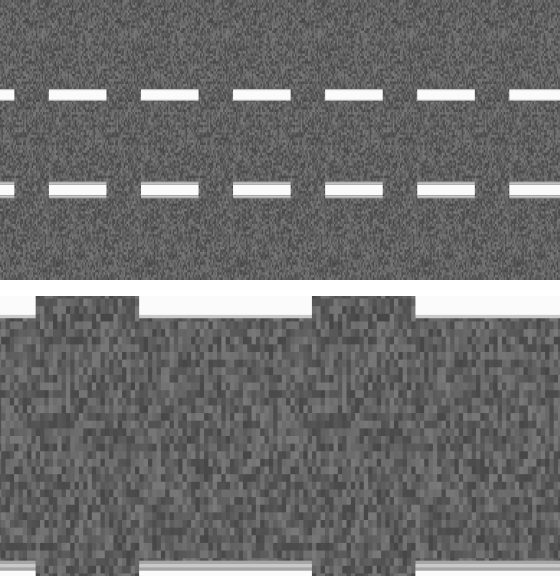
Top, the full canvas; bottom, a detail of the centre.
This texture is drawn by a Shadertoy shader. Its source:

```glsl
// Grainy grey asphalt crossed by two rows of white lane dashes with worn rims.

// Layout, in units of the canvas height
const float PERIOD = 0.3289;        // distance between dash starts
const float DASH_START = 0.1745;
const float DASH_LENGTH = 0.2057;
const float UPPER_Y = 0.6610;
const float LOWER_Y = 0.3216;
const float UPPER_HALF = 0.0208;    // half widths of the lines
const float LOWER_HALF = 0.0300;
const float RIM = 0.0040;           // thickness of one rim stripe

// Asphalt grain, repeated in every period
const vec2 GRAIN_CELLS = vec2(64.0, 110.0);
const float GRAIN_DARK = 0.275;
const float GRAIN_LIGHT = 0.480;

// Paint shades
const float PAINT_WHITE = 0.985;
const float PAINT_PALE = 0.79;
const float PAINT_WORN = 0.65;

float hash(vec2 cell) {
    uvec2 q = uvec2(ivec2(cell)) * uvec2(1597u, 3571u);
    uint n = (q.x ^ (q.y << 7)) * 747796405u + 289133u;
    n = ((n >> ((n >> 28) + 4u)) ^ n) * 277803u;
    n = (n ^ (n >> 15)) * 73244475u;
    return float((n ^ (n >> 16)) & 65535u) / 65535.0;
}

// Grain cell value, wrapped so that the columns repeat
float grainCell(vec2 cell) {
    return hash(mod(cell, GRAIN_CELLS));
}

// Blocky noise whose cell borders are softened over one pixel
float grain(vec2 p, float pixel) {
    vec2 scale = GRAIN_CELLS / vec2(PERIOD, 1.0);
    vec2 q = p * scale - 0.5;
    vec2 cell = floor(q);
    vec2 t = clamp((q - cell - 0.5) / (scale * pixel) + 0.5, 0.0, 1.0);
    float low = mix(grainCell(cell), grainCell(cell + vec2(1, 0)), t.x);
    float high = mix(grainCell(cell + vec2(0, 1)), grainCell(cell + vec2(1, 1)), t.x);
    return mix(low, high, t.y);
}

// Coverage of the area where distance d is positive
float cover(float d, float pixel) {
    return clamp(d / pixel + 0.5, 0.0, 1.0);
}

void mainImage(out vec4 fragColor, in vec2 fragCoord) {
    float pixel = 1.0 / iResolution.y;
    vec2 p = fragCoord * pixel;

    float shade = mix(GRAIN_DARK, GRAIN_LIGHT, grain(p, pixel));

    // Distance inside the nearest dash along the road
    float along = mod(p.x - DASH_START - 0.5 * DASH_LENGTH + 0.5 * PERIOD, PERIOD);
    float inDash = cover(0.5 * DASH_LENGTH - abs(along - 0.5 * PERIOD), pixel);

    // Upper line: one pale stripe around a white core
    float depth = UPPER_HALF - abs(p.y - UPPER_Y);
    float paint = mix(PAINT_PALE, PAINT_WHITE, cover(depth - RIM, pixel));
    shade = mix(shade, paint, inDash * cover(depth, pixel));

    // Lower line: worn, pale and worn stripes around a white core
    depth = LOWER_HALF - abs(p.y - LOWER_Y);
    paint = mix(PAINT_WORN, PAINT_PALE, cover(depth - RIM, pixel));
    paint = mix(paint, PAINT_WORN, cover(depth - 2.0 * RIM, pixel));
    paint = mix(paint, PAINT_WHITE, cover(depth - 3.0 * RIM, pixel));
    shade = mix(shade, paint, inDash * cover(depth, pixel));

    fragColor = vec4(vec3(shade), 1.0);
}
```
